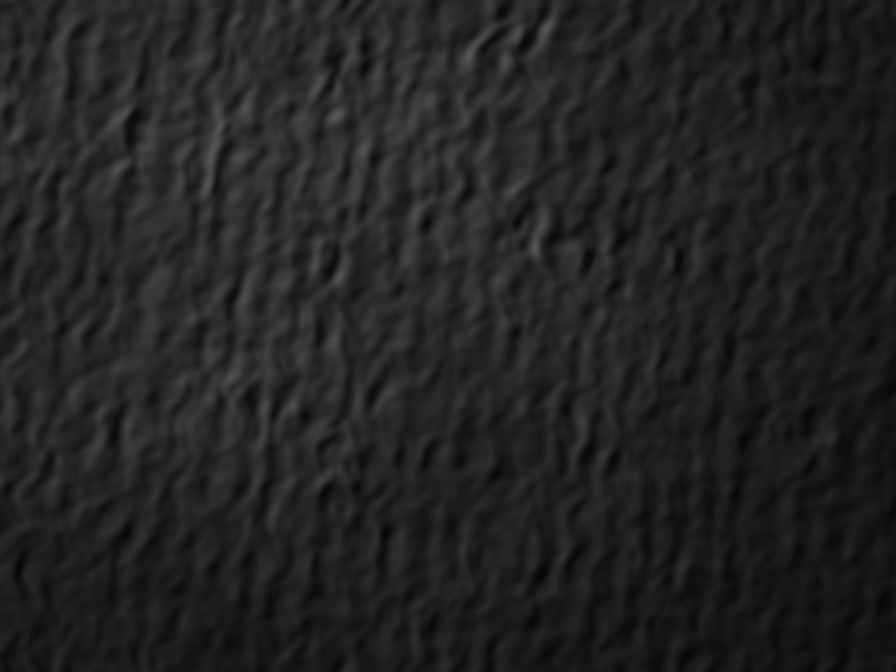
This texture is drawn by a Shadertoy shader. Its source:

```glsl
// Dark, softly lit ribbed cloth with lumpy, slightly leaning cords.

const float TAU = 6.28318;
const float CORD_COUNT = 21.0;
const float CORD_LEAN = 0.17;

// Random unit gradient for a lattice cell.
vec2 cellGradient(vec2 cell) {
    vec3 q = fract(cell.xyx * vec3(0.1031, 0.1030, 0.0973));
    q += dot(q, q.yzx + 33.33);
    float angle = TAU * fract((q.x + q.y) * q.z);
    return vec2(cos(angle), sin(angle));
}

// Gradient noise, roughly -0.7 to 0.7.
float gradientNoise(vec2 p) {
    vec2 cell = floor(p);
    vec2 f = p - cell;
    vec2 w = f * f * f * (f * (f * 6.0 - 15.0) + 10.0);
    vec2 e = vec2(1.0, 0.0);
    float a = dot(cellGradient(cell), f);
    float b = dot(cellGradient(cell + e.xy), f - e.xy);
    float c = dot(cellGradient(cell + e.yx), f - e.yx);
    float d = dot(cellGradient(cell + e.xx), f - e.xx);
    return mix(mix(a, b, w.x), mix(c, d, w.x), w.y);
}

// Height of the cloth: wavering cords beaded into lumps, with fine creases.
float clothHeight(vec2 p, float cordCount, float lean) {
    vec2 q = vec2(p.x - lean * p.y, p.y);
    q.x += 0.030 * gradientNoise(p * 2.3 + 7.0);
    q.x += 0.014 * gradientNoise(p * vec2(13.0, 19.0) + 31.0);

    float cordStrength = 0.19 + 0.30 * gradientNoise(q * vec2(13.0, 17.0) + 53.0);
    float cords = cordStrength * cos(TAU * cordCount * q.x);

    // Beads step along each cord, out of line with their neighbours
    float beadPhase = 15.0 * q.y + 1.6 * gradientNoise(q * vec2(17.0, 9.0) + 23.0);
    float beads = 0.13 * cos(TAU * beadPhase) * (0.6 + 0.4 * cos(TAU * cordCount * q.x));

    float lumps = 0.92 * gradientNoise(q * vec2(29.0, 22.0) + 11.0);
    float creases = 0.46 * gradientNoise(q * vec2(49.0, 41.0) + 83.0);
    float folds = 0.65 * gradientNoise(p * vec2(10.0, 12.0) + 67.0);
    return cords + beads + lumps + creases + folds;
}

// Slope facing the light, positive on the lit side.
float relief(vec2 p, vec2 lightDir, float reach) {
    vec2 offset = 0.5 * reach * lightDir;
    return clothHeight(p - offset, CORD_COUNT, CORD_LEAN)
         - clothHeight(p + offset, CORD_COUNT, CORD_LEAN);
}

// Broad pool of light fading to a dim surround.
float lightPool(vec2 p, vec2 center, vec2 radius, float dim, float bright) {
    vec2 d = (p - center) / radius;
    return mix(dim, bright, exp(-dot(d, d)));
}

void mainImage(out vec4 fragColor, in vec2 fragCoord) {
    vec2 p = fragCoord / iResolution.y;

    // Overall illumination with faint blotches
    float base = lightPool(p, vec2(0.40, 0.73), vec2(0.78, 0.62), 0.070, 0.190);
    base *= 1.0 + 0.20 * gradientNoise(p * 4.0 + 19.0);

    // Raking light, stronger over a few raised patches
    float slope = relief(p, normalize(vec2(-0.82, 0.57)), 0.011);
    float patchy = smoothstep(0.15, 0.50, gradientNoise(p * 7.0 + 41.0));
    float shade = 1.0 + slope * mix(0.72, 1.15, patchy);
    shade += 0.10 * clothHeight(p, CORD_COUNT, CORD_LEAN);

    float grey = base * max(shade, 0.3);
    fragColor = vec4(vec3(grey), 1.0);
}
```
